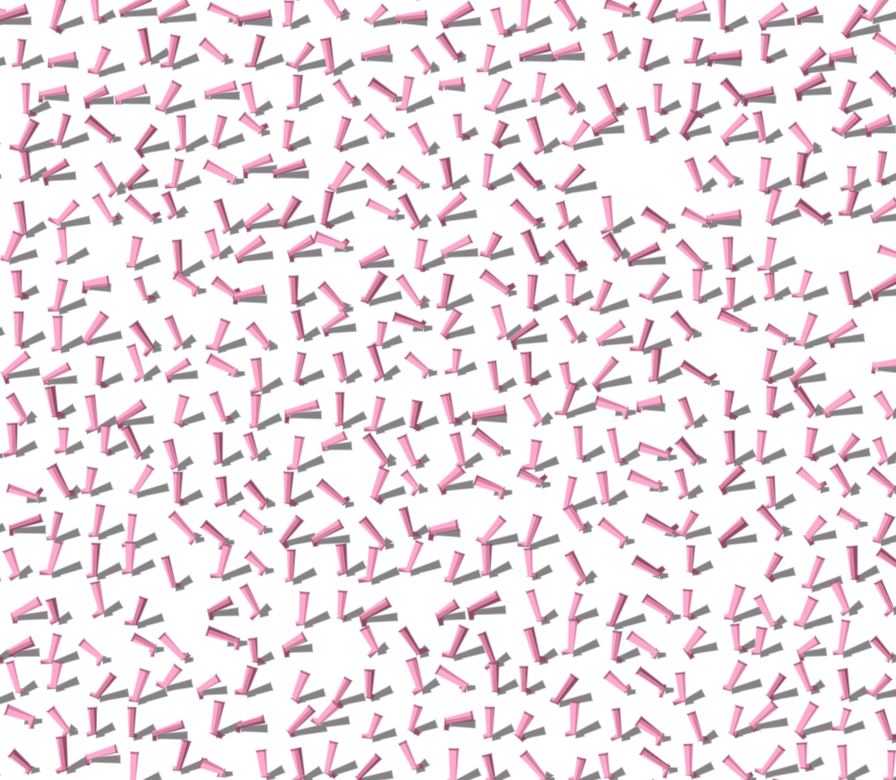
A WebGL 2 fragment shader for this pattern:

```glsl
#version 300 es
precision highp float;
// Scattered pink boot-shaped legs with grey cast shadows on white.
// Each cell of a jittered grid holds one leg: a tapered shaft and a bent foot,
// shaded in three tones. All shadows are laid down beneath all legs.
uniform vec2 u_resolution;
out vec4 fragColor;

const vec3 PAPER = vec3(1.0);
const vec3 SHADOW = vec3(0.52, 0.51, 0.515);
const vec3 LIT = vec3(0.99, 0.67, 0.81);
const vec3 MID = vec3(0.85, 0.50, 0.64);
const vec3 DARK = vec3(0.56, 0.30, 0.41);
const float CELL = 0.0505;    // grid step, in canvas heights
const float SOFTNESS = 0.0016; // half width of smoothed edges

vec4 hash4(vec2 cell, float seed) {
    vec4 q = fract(vec4(cell.xyx, seed) * vec4(0.1031, 0.1030, 0.0973, 0.1099));
    q += dot(q, q.wzxy + 33.33);
    return fract((q.xxyz + q.yzzw) * q.zywx);
}

float coverage(float dist, float soft) {
    return 1.0 - smoothstep(-soft, soft, dist);
}

// Distance to a flat-ended bar from a to b whose half width changes along it.
float taperedBar(vec2 p, vec2 a, vec2 b, float widthA, float widthB) {
    vec2 span = b - a;
    float len = length(span);
    vec2 axis = span / len;
    float along = dot(p - a, axis);
    float across = dot(p - a, vec2(axis.y, -axis.x));
    float halfWidth = mix(widthA, widthB, clamp(along / len, 0.0, 1.0));
    return max(abs(across) - halfWidth, abs(along - 0.5 * len) - 0.5 * len);
}

// Flattens a standing direction onto the ground, lit from the left.
vec2 castOnGround(vec2 v) {
    return vec2(0.72 * v.x + 0.62 * abs(v.y), 0.36 * v.y - 0.08 * abs(v.x));
}

vec3 legTone(float across, float along, float len, float split) {
    float side = across / 0.006;
    vec3 tone = mix(LIT, MID, smoothstep(split - 0.2, split + 0.2, side));
    tone = mix(tone, DARK, smoothstep(split + 0.6, split + 1.0, side));
    float opening = smoothstep(len - 0.004, len - 0.001, along);
    float sole = 1.0 - smoothstep(-0.005, -0.001, along);
    return mix(tone, DARK, 0.75 * max(opening, sole));
}

// Adds one leg to the premultiplied layer and its shadow to the shadow mask.
void addLeg(vec2 p, vec2 cell, float soft, inout vec4 legs, inout float shadow) {
    vec4 place = hash4(cell, 3.0);
    vec4 form = hash4(cell, 17.0);
    if (place.w < 0.04) return;

    // Pose: mostly upright, sometimes nearly lying down.
    float swing = 2.0 * form.x - 1.0;
    float lean = 0.08 + 1.4 * swing * mix(0.55, 1.0, swing * swing);
    float len = 0.039 * mix(0.62, 1.05, sqrt(form.y));
    float girth = mix(0.85, 1.15, place.z);
    vec2 axis = vec2(sin(lean), cos(lean));
    vec2 right = vec2(axis.y, -axis.x);
    vec2 center = (cell + 0.5 + 0.42 * (place.xy - 0.5)) * CELL;
    vec2 ankle = center - 0.5 * len * axis;
    vec2 top = ankle + len * axis;

    // Foot: turned to one side and dipping below the ankle.
    float turn = form.z < 0.65 ? -1.0 : 1.0;
    if (lean > 0.8) turn = 1.0;
    float footLen = mix(0.007, 0.014, form.w);
    vec2 footDir = normalize(turn * right - 0.4 * axis);
    vec2 heel = ankle - 0.003 * footDir;
    vec2 toe = ankle + footLen * footDir;

    // Shadow of shaft and foot.
    vec2 base = ankle + vec2(0.003, -0.004);
    vec2 tip = base + castOnGround(len * axis) + vec2(0.005, 0.0);
    float shade = taperedBar(p, base, tip, 0.0032, 0.0052);
    vec2 shadowToe = base + vec2(0.011, 0.001);
    shade = min(shade, taperedBar(p, base, shadowToe, 0.0042, 0.0025));
    shadow = max(shadow, coverage(shade, soft));

    // Body with its three tones.
    float shaft = taperedBar(p, ankle, top, 0.0038 * girth, 0.0062 * girth);
    float foot = taperedBar(p, heel, toe, 0.0044 * girth, 0.0026 * girth);
    float cover = coverage(min(shaft, foot), soft);
    float split = mix(-0.65, 0.55, fract(7.0 * form.z + place.x));
    vec2 local = p - ankle;
    vec3 tone = legTone(dot(local, right), dot(local, axis), len, split);
    legs = mix(legs, vec4(tone, 1.0), cover);
}

void main() {
    vec2 p = gl_FragCoord.xy / u_resolution.y;
    float soft = max(SOFTNESS, 0.6 / u_resolution.y);
    vec2 home = floor(p / CELL);
    vec4 legs = vec4(0.0);
    float shadow = 0.0;
    for (int y = 1; y >= -1; y--) {
        for (int x = -1; x <= 1; x++) {
            addLeg(p, home + vec2(x, y), soft, legs, shadow);
        }
    }
    vec3 ground = mix(PAPER, SHADOW, shadow);
    fragColor = vec4(legs.rgb + ground * (1.0 - legs.a), 1.0);
}
```
